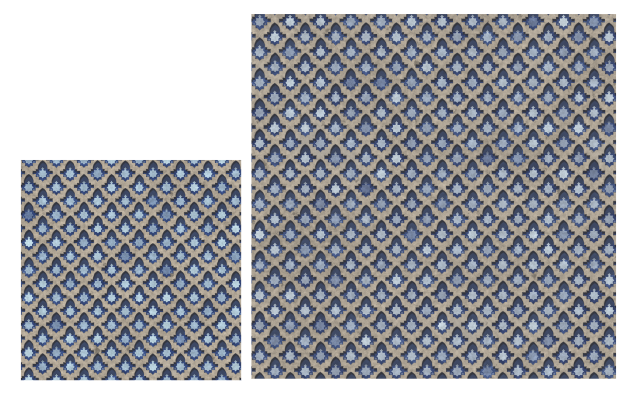
Give the GLSL for this pattern, as a Shadertoy shader.

```glsl
vec2 hash2(vec2 p) {
    vec3 q = fract(p.xyx * vec3(0.1031, 0.1030, 0.0973));
    q += dot(q, q.yzx + 33.33);
    return fract((q.xx + q.yz) * q.zy);
}

float gradientNoise(vec2 p) {
    vec2 i = floor(p), f = fract(p);
    vec2 u = f * f * f * (f * (f * 6.0 - 15.0) + 10.0);
    vec2 e = vec2(0.0, 1.0);
    float a = dot(hash2(i) * 2.0 - 1.0, f);
    float b = dot(hash2(i + e.yx) * 2.0 - 1.0, f - e.yx);
    float c = dot(hash2(i + e.xy) * 2.0 - 1.0, f - e.xy);
    float d = dot(hash2(i + e.yy) * 2.0 - 1.0, f - e.yy);
    return mix(mix(a, b, u.x), mix(c, d, u.x), u.y);
}

float fbm(vec2 p) {
    float sum = 0.0, amp = 0.6;
    for (int i = 0; i < 4; i++) {
        sum += amp * gradientNoise(p);
        p = p * 2.03 + 17.3;
        amp *= 0.55;
    }
    return sum;
}

float box(vec2 p, vec2 halfSize) {
    vec2 d = abs(p) - halfSize;
    return length(max(d, 0.0)) + min(max(d.x, d.y), 0.0);
}

float leaf(vec2 p) {
    return length(vec2(abs(p.x) + 0.146, p.y - 0.2)) - 0.316;
}

// Pointed arch above a stepped body
float recess(vec2 p) {
    float d = min(leaf(p), box(p - vec2(0.0, 0.045), vec2(0.36, 0.055)));
    d = min(d, box(p - vec2(0.0, 0.025), vec2(0.245, 0.135)));
    d = min(d, box(p + vec2(0.0, 0.08), vec2(0.135, 0.13)));
    return min(d, (abs(p.x) + abs(p.y + 0.19) - 0.09) * 0.707);
}

// Eight points from two crossed squares
float eightStar(vec2 p, float r) {
    p = abs(p);
    return min(max(p.x, p.y), (p.x + p.y) * 0.707) - r;
}

float fill(float d, float aa) {
    return 1.0 - smoothstep(-0.6 * aa, 0.6 * aa, d);
}

vec3 lattice(vec2 p, float aa, float vivid) {
    // Nearest cell of the staggered grid
    vec2 q = p - vec2(0.0, 0.1);
    vec2 even = round(q), odd = round(q - 0.5) + 0.5;
    vec2 id = length(q - even) < length(q - odd) ? even : odd;
    vec2 rnd = hash2(id * 2.0 + 71.0), rnd2 = hash2(id * 2.0 + 143.0);
    vec2 c = p - id + 0.012 * (rnd2 - 0.5);
    float grain = fbm(p * 7.0), stain = fbm(p * 0.35 + 4.0);

    // Carved stone net
    float d = recess(c) + 0.012 * gradientNoise(p * 9.0);
    vec3 stone = vec3(0.685, 0.645, 0.585) * (1.0 + 0.28 * grain + 0.16 * stain);
    stone = mix(stone, vec3(0.62, 0.61, 0.59), smoothstep(0.1, 0.5, stain) * 0.6);
    stone *= mix(0.84, 1.0, smoothstep(0.0, 0.035, d));
    stone *= 1.0 - 0.25 * smoothstep(0.22, 0.45, fbm(p * 2.6 + 9.0));

    // Glazed ground
    vec3 glaze = mix(vec3(0.21, 0.26, 0.42), vec3(0.27, 0.34, 0.51), rnd.x);
    glaze = mix(glaze, vec3(0.17, 0.27, 0.50), 0.35 * vivid);
    glaze *= 1.0 + 0.5 * grain;
    float arch = fill(leaf(c) + 0.025, aa) * smoothstep(0.15, 0.19, c.y);
    glaze = mix(glaze, vec3(0.25, 0.28, 0.35), 0.7 * arch);

    // Pale inlays with uneven wear
    float worn = mix(0.72, 1.0, rnd.y) - 0.35 * step(0.93, rnd2.x);
    vec3 pale = mix(vec3(0.66, 0.70, 0.74), vec3(0.78, 0.83, 0.86), rnd2.y);
    pale = mix(pale, vec3(0.68, 0.83, 0.88), 0.4 * vivid) * (1.0 + 0.2 * grain);
    float star = eightStar(c, 0.112 + 0.012 * rnd2.x);
    float bud = (abs(c.x) + abs(c.y - 0.18) - 0.055) * 0.707;
    float chips = eightStar(vec2(abs(c.x) - 0.185, c.y + 0.075), 0.025);
    glaze = mix(glaze, pale, fill(star, aa) * worn);
    glaze = mix(glaze, pale, fill(bud, aa) * worn * 0.85);
    glaze = mix(glaze, pale, fill(chips, aa) * 0.4);

    // Shade cast by the upper rim
    float shade = 1.0 - fill(recess(c + vec2(-0.02, 0.075)), aa * 1.4);
    glaze = mix(glaze, vec3(0.20, 0.20, 0.215), 0.85 * shade);
    vec3 col = mix(stone, glaze, fill(d, aa));
    return col * (1.0 + 0.08 * vivid * (col - 0.45));
}

void mainImage(out vec4 fragColor, in vec2 fragCoord) {
    vec2 p = fragCoord / iResolution.y;
    float px = 1.0 / iResolution.y;
    vec3 col = vec3(1.0);

    // Small and large square panels
    float small = fill(box(p - vec2(0.326, 0.328), vec2(0.274)), px);
    float large = fill(box(p - vec2(1.079, 0.5115), vec2(0.4535)), px);
    col = mix(col, lattice((p - vec2(0.5176, 0.4306)) / 0.0686, px / 0.0686, 1.0), small);
    col = mix(col, lattice((p - vec2(0.646, 0.9455)) / 0.0756, px / 0.0756, 0.0), large);
    fragColor = vec4(col, 1.0);
}
```
